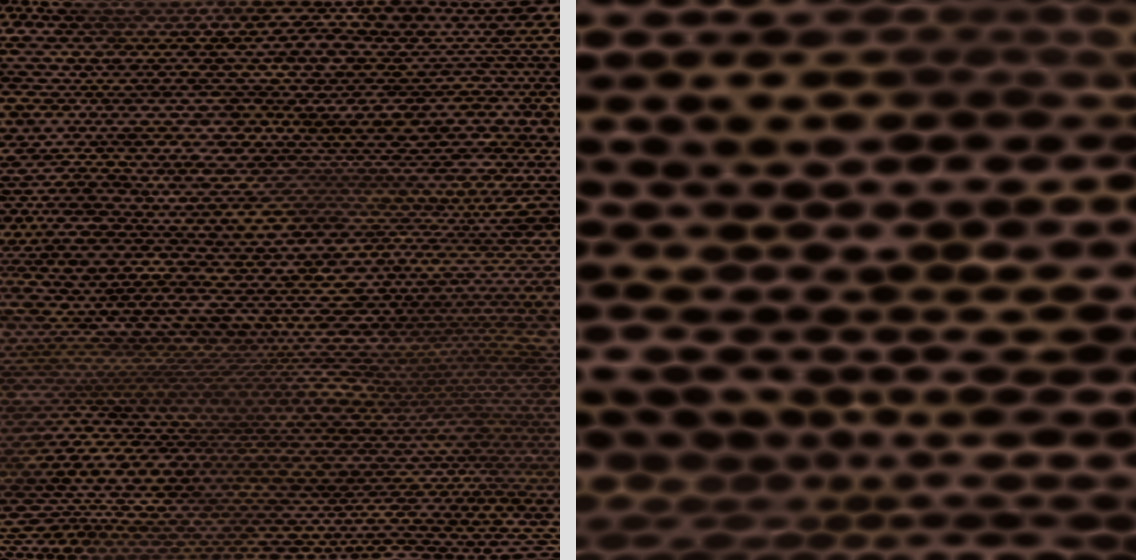
Left, the full canvas; right, a detail of the centre.
A Shadertoy shader for this texture:

```glsl
// Coarse brown woven cloth: staggered rows of soft dark gaps between threads.
// The distance to the nearest gap shades the yarn; wrapping noise bends the rows,
// varies the gaps and adds slubs, pale fibres and faded patches.

#define COLUMNS 48.0        // gaps across
#define ROWS 80.0           // gap rows up, even so that the stagger wraps
#define ROW_BEND 0.55       // waviness of the rows, in rows
#define GAP_JITTER 0.14     // irregular position of the gaps, in cells
#define GAP_CORE 0.15       // radius of the darkest part, in cells
#define GAP_RIM 0.62        // radius where the yarn is fully lit
#define YARN_LIGHT 0.84     // brightness of plain yarn
#define SLUB 0.26           // uneven brightness along the threads
#define GRAIN 0.20          // fine fibre contrast
#define FADE 0.32           // loss of contrast in worn patches

const vec3 GAP_COLOR = vec3(0.045, 0.020, 0.008);
const vec3 YARN_COLOR = vec3(0.40, 0.29, 0.26);
const vec3 STRAW_TINT = vec3(0.025, 0.025, -0.015);

float hash(vec2 p) {
    vec3 q = fract(vec3(p.xyx) * 0.1031);
    q += dot(q, q.yzx + 33.33);
    return fract((q.x + q.y) * q.z);
}

// Value noise over the unit square, wrapping after the given number of cells
float noise(vec2 uv, vec2 cells) {
    vec2 p = uv * cells;
    vec2 i = floor(p);
    vec2 f = fract(p);
    f = f * f * (3.0 - 2.0 * f);
    vec2 a = mod(i, cells);
    vec2 b = mod(i + 1.0, cells);
    return mix(mix(hash(a), hash(vec2(b.x, a.y)), f.x),
               mix(hash(vec2(a.x, b.y)), hash(b), f.x), f.y);
}

// Distance to the nearest gap, in cells, over the neighbouring staggered rows
float gapDistance(vec2 weave) {
    float nearest = 2.0;
    float baseRow = floor(weave.y);
    for (float r = -1.0; r <= 1.0; r++) {
        float row = baseRow + r;
        float shift = 0.5 * mod(row, 2.0);
        float baseColumn = floor(weave.x - shift);
        for (float c = -1.0; c <= 1.0; c++) {
            float column = baseColumn + c;
            vec2 id = mod(vec2(column, row), vec2(COLUMNS, ROWS));
            vec2 jitter = vec2(hash(id + 7.0), hash(id + 131.0)) - 0.5;
            vec2 center = vec2(column + shift, row) + 0.5 + GAP_JITTER * jitter;
            float shrink = 0.13 * (hash(id + 57.0) - 0.5);
            nearest = min(nearest, length(weave - center) + shrink);
        }
    }
    return nearest;
}

void mainImage(out vec4 fragColor, in vec2 fragCoord) {
    vec2 uv = fragCoord / iResolution.xy;

    // Bend the thread grid
    vec2 weave = uv * vec2(COLUMNS, ROWS);
    weave.y += ROW_BEND * (noise(uv, vec2(7.0, 16.0)) - 0.5);
    weave.x += 0.7 * (noise(uv, vec2(9.0, 13.0)) - 0.5);

    // Lit yarn around dark gaps, flattened in worn patches
    float yarn = smoothstep(GAP_CORE, GAP_RIM, gapDistance(weave));
    float wear = smoothstep(0.55, 0.95, noise(uv, vec2(5.0, 6.0)));
    float light = mix(yarn, 0.52, FADE * wear) * YARN_LIGHT;

    // Long slubs along the weft and fine fibres
    float slub = noise(uv, vec2(14.0, ROWS)) - 0.5;
    float grain = noise(uv, vec2(150.0, 200.0)) - 0.5;
    light += (SLUB * slub + GRAIN * grain) * (0.3 + 0.7 * yarn);
    light += 0.05 * (noise(uv, vec2(6.0, 22.0)) - 0.5);

    // Short pale fibres where the yarn stands highest
    float fleck = smoothstep(0.72, 0.98, noise(uv, vec2(64.0, 160.0)));
    light += 0.22 * fleck * yarn;

    vec3 color = mix(GAP_COLOR, YARN_COLOR, clamp(light, 0.0, 1.25));
    float straw = smoothstep(0.45, 0.9, noise(uv, vec2(18.0, 40.0)));
    color += STRAW_TINT * straw * yarn;
    fragColor = vec4(clamp(color, 0.0, 1.0), 1.0);
}
```
